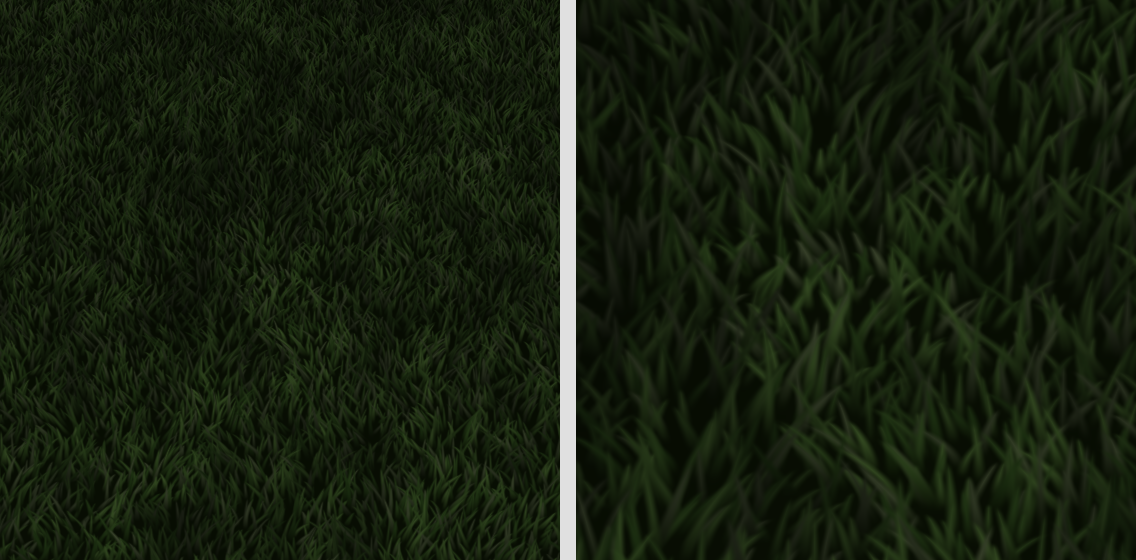
Left, the full canvas; right, a detail of the centre.
Give the GLSL for this texture, as a WebGL 1 fragment shader.

```glsl
precision highp float;
// A dim meadow of short grass seen at a slant, blades shrinking with distance.
// Roots sit on a jittered perspective grid; each pixel paints the nearby
// curved, tapering blades over one another from the far rows to the near ones.
uniform vec2 u_resolution;

#define PERSPECTIVE 0.58   // how much blades shrink toward the top
#define ROW 0.0135         // root spacing in depth
#define COLUMN 0.015       // root spacing across
#define BLADE_LENGTH 0.086
#define BLADE_WIDTH 0.0056 // half width at the widest part
#define MAX_ANGLE 0.76     // largest lean, in radians
#define CLUMP_SCALE 19.0
#define CLUMP_CONTRAST 0.25
#define PATCH_CONTRAST 0.10
#define DRY_SHARE 0.24
#define SOFTNESS 0.0027
#define BRIGHTNESS 1.03

const vec3 SOIL = vec3(0.027, 0.047, 0.009);
const vec3 DEEP_GREEN = vec3(0.076, 0.132, 0.045);
const vec3 LIGHT_GREEN = vec3(0.152, 0.215, 0.098);
const vec3 DRY_STRAW = vec3(0.168, 0.190, 0.130);

vec3 hash3(vec2 p) {
  vec3 q = fract(p.xyx * vec3(0.1031, 0.1030, 0.0973));
  q += dot(q, q.yxz + 33.33);
  return fract((q.xxy + q.yzz) * q.zyx);
}

// Three independent value noises
vec3 noise3(vec2 p) {
  vec2 i = floor(p), f = fract(p);
  f = f * f * (3.0 - 2.0 * f);
  vec3 low = mix(hash3(i), hash3(i + vec2(1.0, 0.0)), f.x);
  vec3 high = mix(hash3(i + vec2(0.0, 1.0)), hash3(i + 1.0), f.x);
  return mix(low, high, f.y);
}

// Paints the blade rooted in one grid cell over the colour so far
vec3 paintBlade(vec3 under, vec2 pos, vec2 cell, float scale) {
  vec3 place = hash3(cell + 211.0);
  vec3 form = hash3(cell + 457.0);
  vec3 look = hash3(cell + 823.0);
  vec2 ground = (cell + place.xy) * vec2(COLUMN, ROW);
  vec3 clump = smoothstep(0.1, 0.9, noise3(ground * CLUMP_SCALE + 40.0));

  // Root position, length and lean
  float rootY = (1.0 - exp(-PERSPECTIVE * ground.y)) / PERSPECTIVE;
  vec2 root = vec2(0.5 + ground.x * scale, rootY);
  float size = scale * BLADE_LENGTH * mix(0.42, 1.0, form.x) * mix(0.75, 1.0, clump.x);
  float angle = clamp((form.y + form.z - 1.0) * 0.95 + (clump.y - 0.45) * 0.8,
                      -MAX_ANGLE, MAX_ANGLE);
  float rise = size * cos(angle);
  float lean = size * sin(angle);

  // Distance to the curved centre line
  float t = (pos.y - root.y) / rise;
  if (t < 0.0 || t > 1.0) return under;
  float curl = mix(-0.2, 1.3, place.z);
  float centre = root.x + lean * t * (1.0 - curl + curl * t);
  float slope = lean * (1.0 - curl + 2.0 * curl * t) / rise;
  float across = (pos.x - centre) / sqrt(1.0 + slope * slope);
  float taper = pow(1.0 - t, 0.75) * mix(0.7, 1.0, smoothstep(0.0, 0.35, t));
  float halfWidth = BLADE_WIDTH * scale * mix(0.55, 1.15, look.x) * taper;
  float soft = max(SOFTNESS * mix(0.5, 1.0, scale), 0.7 / u_resolution.y);
  float cover = 1.0 - smoothstep(halfWidth - soft, halfWidth + soft, abs(across));
  cover *= smoothstep(0.0, 0.25, t) * smoothstep(0.0, 0.15, 1.0 - t);
  if (cover <= 0.0) return under;

  // Shade rises from the root, with one side of the blade lit
  vec3 tint = mix(DEEP_GREEN, LIGHT_GREEN, look.y);
  float dry = step(1.0 - DRY_SHARE, look.z);
  tint = mix(tint, DRY_STRAW * mix(0.7, 1.0, look.y), dry * 0.85);
  float side = clamp(across / (halfWidth + soft), -1.0, 1.0);
  tint *= 1.0 + 0.08 * side;
  vec3 shade = mix(SOIL, tint, smoothstep(-0.05, 0.72, t));
  shade *= 1.0 + CLUMP_CONTRAST * (2.0 * clump.z - 1.0);
  return mix(under, shade, cover);
}

void main() {
  vec2 pos = gl_FragCoord.xy / u_resolution.y;
  pos.x += 0.5 - 0.5 * u_resolution.x / u_resolution.y;
  float depth = -log(1.0 - PERSPECTIVE * pos.y) / PERSPECTIVE;
  float firstRow = floor(depth / ROW);
  vec3 color = SOIL;

  // Far rows first, near rows on top
  for (int j = 0; j < 8; j++) {
    float row = firstRow - float(j);
    float scale = exp(-PERSPECTIVE * row * ROW);
    float column = floor((pos.x - 0.5) / (scale * COLUMN));
    for (int i = -4; i <= 4; i++) {
      color = paintBlade(color, pos, vec2(column + float(i), row), scale);
    }
  }

  // Broad uneven light, dimmer in the distance
  float patches = noise3(vec2(pos.x, depth) * 6.0 + 17.0).x;
  color *= BRIGHTNESS * (1.0 + PATCH_CONTRAST * (2.0 * patches - 1.0));
  color *= mix(1.08, 0.88, pos.y);
  gl_FragColor = vec4(color, 1.0);
}
```
